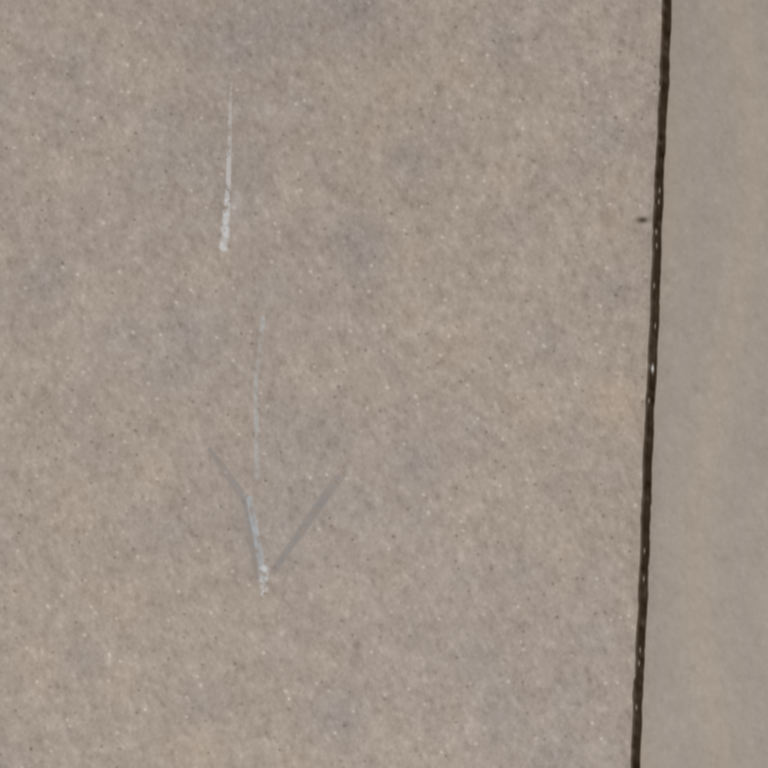
Give the GLSL for this texture, as a WebGL 1 fragment shader.

```glsl
precision highp float;
uniform vec2 u_resolution;

const vec3 BOARD = vec3(0.630, 0.582, 0.541);
const vec3 STRIP = vec3(0.635, 0.592, 0.550);
const vec3 GAP = vec3(0.205, 0.165, 0.125);
const vec3 CHALK = vec3(0.77, 0.77, 0.77);
const vec3 PALE_BLUE = vec3(0.68, 0.71, 0.73);
const vec3 GRAPHITE = vec3(0.45, 0.45, 0.46);
const vec3 SMUDGE = vec3(0.54, 0.51, 0.50);
const float SEAM_FOOT = 0.8275;
const float SEAM_SLOPE = 0.0410;
const float SEAM_HALF_WIDTH = 0.0053;
const float GRAIN = 0.065;

vec2 hash2(vec2 p) {
  vec3 q = fract(p.xyx * vec3(0.1031, 0.1030, 0.0973));
  q += dot(q, q.yzx + 33.33);
  return fract((q.xx + q.yz) * q.zy);
}

// Cellular noise: soft signed blobs, one per cell, centred on zero
float blobs(vec2 p) {
  vec2 cell = floor(p);
  float sum = 0.0;
  for (int j = -1; j <= 1; j++) {
    for (int i = -1; i <= 1; i++) {
      vec2 id = cell + vec2(float(i), float(j));
      vec2 offset = id + hash2(id) - p;
      float tone = hash2(id + 57.0).x - 0.5;
      sum += tone * exp(-5.0 * dot(offset, offset));
    }
  }
  return 2.0 * sum;
}

// Sparse bright or dark flecks
float flecks(vec2 p, float rarity) {
  vec2 id = floor(p);
  vec2 h = hash2(id + 19.0);
  vec2 d = fract(p) - 0.3 - 0.4 * h;
  return step(rarity, hash2(id + 83.0).y) * exp(-22.0 * dot(d, d));
}

// x: distance to the segment, y: position along it
vec2 segment(vec2 p, vec2 a, vec2 b) {
  vec2 ab = b - a;
  float t = clamp(dot(p - a, ab) / dot(ab, ab), 0.0, 1.0);
  return vec2(length(p - a - ab * t), t);
}

// Soft line whose half width runs from w0 to w1
float stroke(vec2 p, vec2 a, vec2 b, float w0, float w1) {
  vec2 s = segment(p, a, b);
  float w = mix(w0, w1, s.y);
  return 1.0 - smoothstep(w * 0.35, w + 0.0015, s.x);
}

float glow(vec2 p, vec2 center, vec2 radius) {
  vec2 d = (p - center) / radius;
  return exp(-dot(d, d));
}

void main() {
  vec2 uv = gl_FragCoord.xy / u_resolution;
  float pixel = 1.0 / u_resolution.y;

  // Paper grain at several sizes, fibres leaning slightly
  vec2 lean = vec2(uv.x + 0.35 * uv.y, uv.y - 0.25 * uv.x);
  float coarse = blobs(uv * 15.0);
  float medium = blobs(lean * vec2(46.0, 40.0) + 11.0);
  float fine = blobs(lean * vec2(125.0, 90.0) + 29.0);
  float dust = blobs(uv * vec2(230.0, 200.0) + 71.0);
  float grain = 0.20 * coarse + 0.38 * medium + 0.62 * fine + 0.42 * dust;

  // Board with a slow shift of light and warmth
  vec3 color = BOARD + 0.022 * (0.5 - uv.y);
  color += vec3(0.008, 0.002, -0.008) * (coarse + sin(uv.x * 7.0 + uv.y * 5.0) * 0.4);
  color += grain * GRAIN * vec3(1.0, 1.0, 0.98);
  color += 0.09 * flecks(lean * 85.0, 0.965);
  color -= 0.08 * flecks(lean * 95.0 + 40.0, 0.97);

  // Cool smudges around the marks
  float smudge = 0.55 * glow(uv, vec2(0.38, 0.975), vec2(0.13, 0.055));
  smudge += 0.35 * glow(uv, vec2(0.31, 0.83), vec2(0.045, 0.12));
  smudge += 0.25 * glow(uv, vec2(0.34, 0.31), vec2(0.06, 0.08));
  color = mix(color, SMUDGE + grain * GRAIN, smudge * (0.8 + 0.5 * medium));

  // Upper chalk line, thicker at its foot
  float wear = clamp(0.72 + 0.7 * fine + 0.4 * dust, 0.0, 1.0);
  float upper = stroke(uv, vec2(0.301, 0.890), vec2(0.297, 0.755), 0.0015, 0.0040);
  float foot = stroke(uv, vec2(0.297, 0.755), vec2(0.2915, 0.679), 0.0040, 0.0075);
  float fade = 1.0 - smoothstep(0.74, 0.90, uv.y);
  color = mix(color, CHALK, max(upper * (0.25 + 0.4 * fade), foot * 0.85) * wear);
  color = mix(color, CHALK, 0.3 * glow(uv, vec2(0.307, 0.735), vec2(0.008, 0.014)));

  // Arrow: graphite arms, faint shaft and pale tip
  float leftArm = stroke(uv, vec2(0.273, 0.415), vec2(0.321, 0.347), 0.003, 0.008);
  leftArm = max(leftArm, stroke(uv, vec2(0.321, 0.347), vec2(0.338, 0.250), 0.008, 0.007));
  float rightArm = stroke(uv, vec2(0.439, 0.375), vec2(0.357, 0.258), 0.008, 0.005);
  color = mix(color, GRAPHITE, (0.42 * leftArm + 0.48 * rightArm) * wear);
  float shaft = stroke(uv, vec2(0.343, 0.585), vec2(0.333, 0.500), 0.004, 0.003);
  shaft = max(shaft, stroke(uv, vec2(0.333, 0.500), vec2(0.335, 0.375), 0.003, 0.004));
  color = mix(color, PALE_BLUE, 0.40 * shaft * wear);
  float edge = stroke(uv, vec2(0.325, 0.350), vec2(0.344, 0.245), 0.005, 0.006);
  float tip = stroke(uv, vec2(0.343, 0.257), vec2(0.344, 0.229), 0.008, 0.006);
  color = mix(color, PALE_BLUE, 0.65 * edge * wear);
  color = mix(color, CHALK, 0.85 * tip * wear);

  // Smoother strip beyond the seam
  float seam = uv.x - SEAM_FOOT - SEAM_SLOPE * uv.y;
  seam += 0.0006 * sin(uv.y * 19.0) + 0.0004 * sin(uv.y * 83.0);
  vec3 strip = STRIP - 0.025 * uv.y + grain * GRAIN * 0.45;
  strip += 0.010 * vec3(1.0, 0.7, 0.2) * sin(uv.x * 55.0 + 2.0 * sin(uv.y * 6.0));
  color = mix(color, strip, smoothstep(-pixel, pixel, seam));

  // Dark gap with soft lips, worn spots and a nick beside it
  color -= 0.05 * exp(-abs(seam) * 90.0);
  float halfWidth = SEAM_HALF_WIDTH + 0.0008 * blobs(vec2(3.0, uv.y * 60.0));
  float gap = 1.0 - smoothstep(halfWidth - 0.0015, halfWidth + 0.0015 + pixel, abs(seam));
  float debris = flecks(vec2(seam * 130.0 + 0.5, uv.y * 55.0), 0.72);
  vec3 gapColor = GAP + 0.06 * fine + 0.24 * debris;
  gapColor += 0.09 * smoothstep(0.001, 0.005, -seam);
  color = mix(color, gapColor, gap);
  color = mix(color, GAP, 0.7 * glow(uv, vec2(0.837, 0.7135), vec2(0.007, 0.004)));
  color = mix(color, CHALK, 0.8 * glow(uv, vec2(0.850, 0.520), vec2(0.002, 0.006)));

  gl_FragColor = vec4(clamp(color, 0.0, 1.0), 1.0);
}
```
